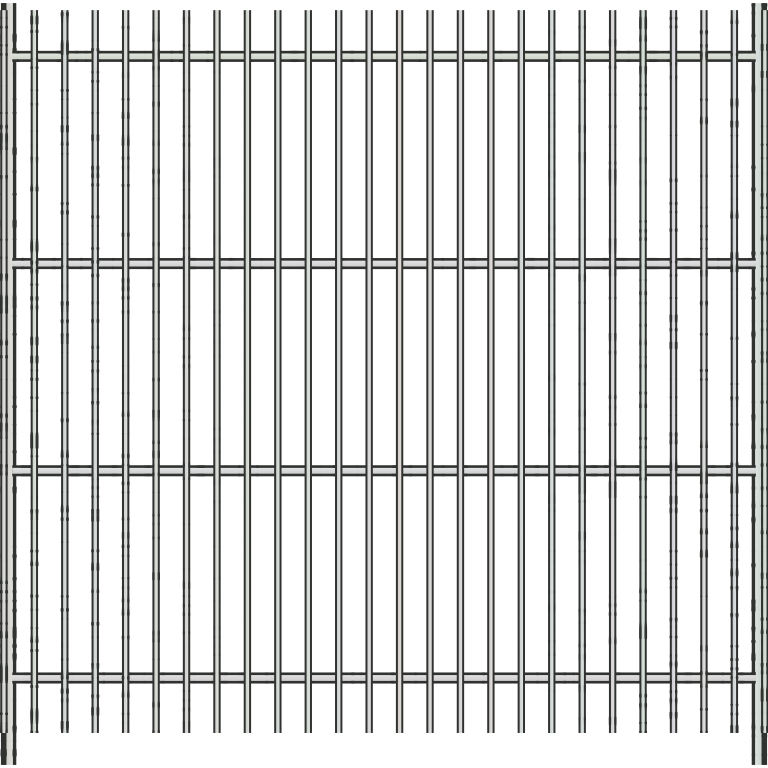
Give the GLSL for this pattern, as a Shadertoy shader.

```glsl
// Steel fence panel: thin upright bars over four cross rails, between two end posts.

const float BAR_COUNT   = 26.0;     // the outermost two lie on the posts
const float BAR_FIRST   = 0.0051;
const float BAR_PITCH   = 0.03963;
const float BAR_HALF    = 0.0048;
const float BAR_CORE    = 0.0022;
const vec2  BAR_SPAN    = vec2(0.0456, 0.9868);

const float RAIL_COUNT  = 4.0;
const float RAIL_FIRST  = 0.1172;
const float RAIL_PITCH  = 0.2698;
const float RAIL_HALF   = 0.0072;
const float RAIL_CORE   = 0.0038;
const vec2  RAIL_SPAN   = vec2(0.0160, 0.9840);

const float POST_CENTER = 0.0112;   // distance from either side
const float POST_HALF   = 0.0100;
const float POST_CORE   = 0.0042;
const float POST_SHIFT  = 0.0014;   // core offset toward the panel
const vec2  POST_SPAN   = vec2(0.0040, 0.9960);

const vec3  BACKGROUND  = vec3(1.0);
const vec3  OUTLINE     = vec3(0.19, 0.195, 0.19);
const vec3  STEEL       = vec3(0.84, 0.85, 0.845);
const float TINT        = 0.035;    // colour drift between members
const float SHADE       = 0.07;     // light falloff across a core
const float WEAR        = 0.0006;   // roughness of the inked edges
const float WEAR_SCALE  = 170.0;

float hash(vec2 p) {
    vec3 q = fract(vec3(p.xyx) * 0.1031);
    q += dot(q, q.yzx + 33.33);
    return fract((q.x + q.y) * q.z);
}

// Smooth one-dimensional noise, with a separate track per member
float noise(float t, float track) {
    float cell = floor(t);
    float f = fract(t);
    f = f * f * (3.0 - 2.0 * f);
    return mix(hash(vec2(cell, track)), hash(vec2(cell + 1.0, track)), f);
}

float cover(float signedDist, float px) {
    return clamp(0.5 - signedDist / px, 0.0, 1.0);
}

float inSpan(float v, vec2 span, float px) {
    return cover(max(span.x - v, v - span.y), px);
}

// Sparse chips along an edge
float chips(float t, float track) {
    return WEAR * smoothstep(0.65, 0.95, noise(t * WEAR_SCALE, track));
}

vec3 steelTint(float track) {
    vec3 drift = vec3(hash(vec2(track, 3.0)), hash(vec2(track, 7.0)), hash(vec2(track, 11.0)));
    return STEEL + TINT * (drift - 0.5);
}

// Dark-edged strip with a shaded pale core
vec3 strip(vec3 base, float across, float along, float halfWidth, float coreHalf,
           float coreShift, float mask, float track, float wear, float px) {
    float rough = wear * chips(along, track);
    float body = cover(abs(across) - halfWidth - rough, px) * mask;
    float coreAcross = across - coreShift;
    float core = cover(abs(coreAcross) - coreHalf + rough, px);
    float light = SHADE * clamp(coreAcross / coreHalf, -1.0, 1.0);
    vec3 metal = steelTint(track) + 0.5 * light;
    return mix(base, mix(OUTLINE, metal, core), body);
}

void mainImage(out vec4 fragColor, in vec2 fragCoord) {
    vec2 uv = fragCoord / iResolution.xy;
    float px = 1.0 / min(iResolution.x, iResolution.y);
    vec3 color = BACKGROUND;

    // End posts, mirrored about the center
    float side = step(0.5, uv.x);
    float fromSide = min(uv.x, 1.0 - uv.x);
    color = strip(color, fromSide - POST_CENTER, uv.y, POST_HALF, POST_CORE, POST_SHIFT,
                  inSpan(uv.y, POST_SPAN, px), 90.0 + side, 1.0, px);

    // Cross rails
    float rail = clamp(round((uv.y - RAIL_FIRST) / RAIL_PITCH), 0.0, RAIL_COUNT - 1.0);
    float railAcross = uv.y - RAIL_FIRST - rail * RAIL_PITCH;
    color = strip(color, railAcross, uv.x, RAIL_HALF, RAIL_CORE, 0.0,
                  inSpan(uv.x, RAIL_SPAN, px), 60.0 + rail, 0.3, px);

    // Upright bars in front, more worn toward the sides
    float bar = clamp(round((uv.x - BAR_FIRST) / BAR_PITCH), 0.0, BAR_COUNT - 1.0);
    float barAcross = uv.x - BAR_FIRST - bar * BAR_PITCH;
    float sideWear = smoothstep(0.15, 0.45, abs(uv.x - 0.5));
    color = strip(color, barAcross, uv.y, BAR_HALF, BAR_CORE, 0.0,
                  inSpan(uv.y, BAR_SPAN, px), bar, sideWear, px);

    fragColor = vec4(color, 1.0);
}
```
